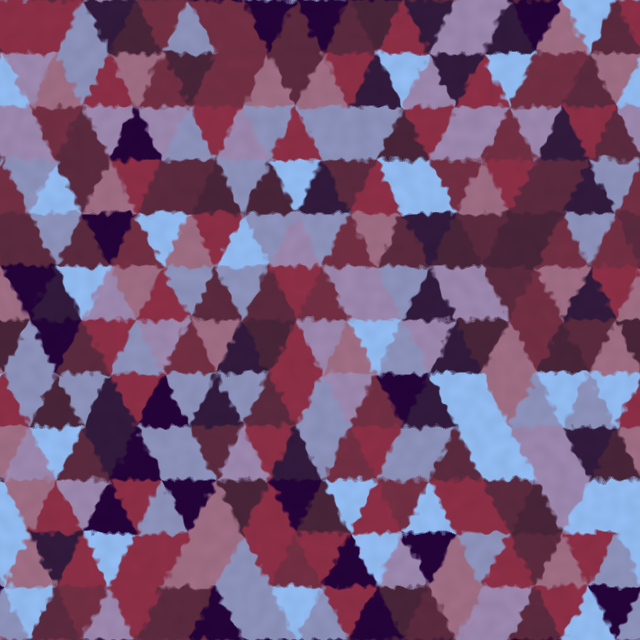
Reproduce this pattern procedurally as a Shadertoy shader.

```glsl
const vec3 PALETTE[10] = vec3[10](
    vec3(.14, .01, .22), vec3(.19, .10, .23), vec3(.28, .14, .22), vec3(.35, .16, .24),
    vec3(.44, .18, .26), vec3(.54, .18, .27), vec3(.61, .42, .51), vec3(.60, .52, .67),
    vec3(.54, .56, .72), vec3(.56, .72, .93));

float hash(vec3 p)
{
    p = fract(p * .1031);
    p += dot(p, p.zyx + 31.32);
    return fract((p.x + p.y) * p.z);
}

vec2 gradient(vec2 cell, float seed)
{
    float angle = 6.2832 * hash(vec3(cell, seed));
    return vec2(cos(angle), sin(angle));
}

float gradientNoise(vec2 p, float seed)
{
    vec2 i = floor(p), f = p - i;
    vec2 u = f * f * f * (f * (f * 6. - 15.) + 10.);
    vec2 e = vec2(1, 0);
    float bottom = mix(dot(gradient(i, seed), f),
                       dot(gradient(i + e.xy, seed), f - e.xy), u.x);
    float top = mix(dot(gradient(i + e.yx, seed), f - e.yx),
                    dot(gradient(i + e.xx, seed), f - e.xx), u.x);
    return mix(bottom, top, u.y);
}

vec2 noiseOffset(vec2 p, float seed)
{
    return vec2(gradientNoise(p, seed), gradientNoise(p, seed + 1.));
}

// Flat colour of the triangle at p, in units of one triangle
vec3 triangleColor(vec2 p)
{
    float row = floor(p.y);
    float x = p.x - .05 + .5 * mod(row, 2.);
    bool pointsDown = abs(fract(x) - .5) < .5 * fract(p.y);
    float column = pointsDown ? floor(x) : floor(x + .5);
    vec2 id = mod(vec2(column, row), 12.);
    float pick = pow(hash(vec3(id + 3.7, pointsDown ? 17.3 : 41.9)), .85);
    return PALETTE[min(int(10. * pick), 9)];
}

void mainImage(out vec4 fragColor, in vec2 fragCoord)
{
    vec2 uv = fragCoord / iResolution.xy;

    // Ragged outlines: fine teeth over a slower wobble
    vec2 warped = uv + .010 * noiseOffset(uv * 80., 5.) + .005 * noiseOffset(uv * 28., 9.);

    // Soft edges by averaging a small square of samples
    vec2 spread = max(vec2(.004), 1.5 / iResolution.xy);
    vec3 color = vec3(0);
    for (int j = 0; j < 5; j++)
        for (int i = 0; i < 5; i++)
            color += triangleColor(12. * (warped + spread * (vec2(i, j) / 4. - .5)));
    color /= 25.;

    // Faint mottling
    color *= 1. + .05 * gradientNoise(uv * 45., 13.);
    fragColor = vec4(color, 1);
}
```
